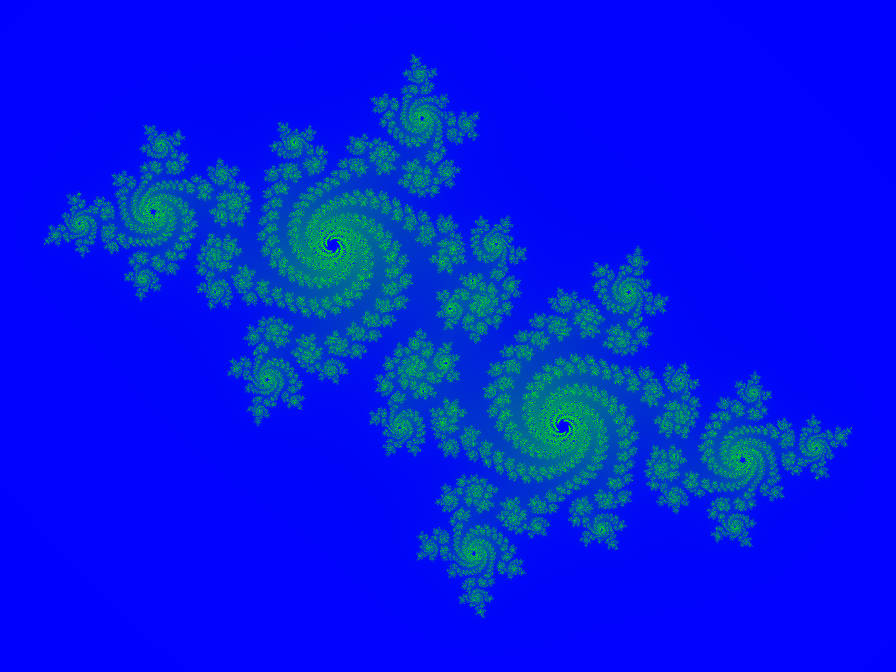
A WebGL 1 fragment shader for this background:

```glsl
precision highp float;

uniform vec2 u_resolution;

const int MAX_STEPS = 200;
const int GRID = 2;
const float VIEW_HEIGHT = 2.33;
const vec2 SEED = vec2(-0.46, 0.565);
const vec3 FAR_BLUE = vec3(0.0, 0.0, 1.0);
const vec3 NEAR_GREEN = vec3(0.0, 1.0, 0.0);

vec2 complexSquare(vec2 z) {
    return vec2(z.x * z.x - z.y * z.y, 2.0 * z.x * z.y);
}

// Fraction of the step limit used before escape; trapped points give 0
float escapeTime(vec2 z, vec2 seed) {
    for (int i = 0; i < MAX_STEPS; i++) {
        z = complexSquare(z) + seed;
        float sizeSquared = dot(z, z);
        if (sizeSquared > 16.0) {
            float smoothStepCount = float(i) + 1.0 - log2(0.5 * log2(sizeSquared));
            return clamp(smoothStepCount / float(MAX_STEPS), 0.0, 1.0);
        }
    }
    return 0.0;
}

vec2 toPlane(vec2 fragment, vec2 resolution, float viewHeight) {
    return (fragment - 0.5 * resolution) * viewHeight / resolution.y;
}

vec3 escapeColor(float time) {
    return mix(FAR_BLUE, NEAR_GREEN, time);
}

void main() {
    // Average a small grid of samples inside each pixel
    vec3 color = vec3(0.0);
    for (int y = 0; y < GRID; y++) {
        for (int x = 0; x < GRID; x++) {
            vec2 offset = (vec2(float(x), float(y)) + 0.5) / float(GRID) - 0.5;
            vec2 z = toPlane(gl_FragCoord.xy + offset, u_resolution, VIEW_HEIGHT);
            color += escapeColor(escapeTime(z, SEED));
        }
    }
    gl_FragColor = vec4(color / float(GRID * GRID), 1.0);
}
```
